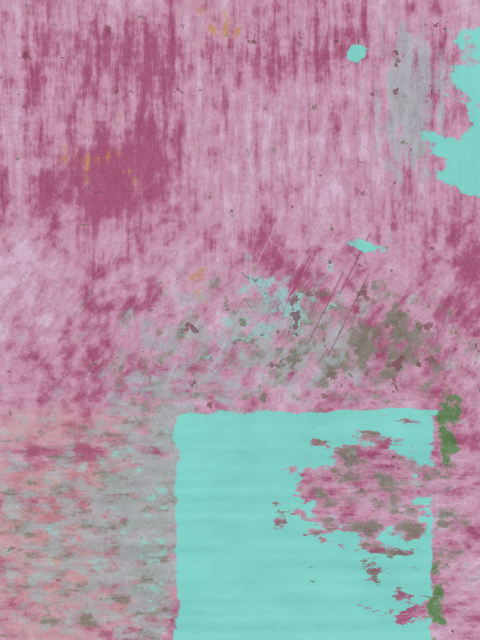
A WebGL 1 fragment shader for this texture:

```glsl
precision highp float;
uniform vec2 u_resolution;

const vec3 LILAC = vec3(0.80, 0.68, 0.77);
const vec3 ROSE = vec3(0.77, 0.58, 0.68);
const vec3 MAGENTA = vec3(0.65, 0.35, 0.48);
const vec3 SALMON = vec3(0.77, 0.58, 0.56);
const vec3 OLIVE = vec3(0.47, 0.46, 0.41);
const vec3 OCHRE = vec3(0.73, 0.52, 0.32);
const vec3 GREEN = vec3(0.27, 0.50, 0.25);
const vec3 MIST = vec3(0.65, 0.69, 0.70);
const vec3 AQUA = vec3(0.49, 0.83, 0.79);
const vec3 MAROON = vec3(0.47, 0.29, 0.34);

float hash(vec2 p) {
  return fract(sin(dot(p, vec2(127.1, 311.7))) * 43758.5);
}
float slope(vec2 cell, vec2 d) {
  float a = 6.2832 * hash(cell);
  return dot(vec2(cos(a), sin(a)), d);
}
float noise(vec2 p) {
  vec2 i = floor(p), f = fract(p), e = vec2(1.0, 0.0);
  vec2 u = f * f * (3.0 - 2.0 * f);
  float low = mix(slope(i, f), slope(i + e, f - e), u.x);
  float high = mix(slope(i + e.yx, f - e.yx), slope(i + 1.0, f - 1.0), u.x);
  return mix(low, high, u.y);
}
float fbm(vec2 p) {
  float sum = 0.0, amp = 1.0;
  for (int i = 0; i < 5; i++) {
    sum += amp * noise(p);
    p = p * 2.03 + 17.3;
    amp *= 0.58;
  }
  return sum;
}
vec2 turn(vec2 p, float a) {
  return vec2(cos(a) * p.x + sin(a) * p.y, cos(a) * p.y - sin(a) * p.x);
}

// Dragged paint: vertical above, slanted in the middle, horizontal below
float smear(vec2 p, float scale, float seed) {
  float y = p.y + 0.2 * noise(p * 6.0 + seed);
  float down = fbm(p * scale * vec2(2.2, 0.35) + seed);
  float slant = fbm(turn(p, -0.65) * scale * vec2(1.5, 0.8) + seed);
  float across = fbm(p * scale * vec2(0.8, 2.0) + seed);
  float drag = mix(across, mix(slant, down, smoothstep(0.58, 0.7, y)), smoothstep(0.3, 0.46, y));
  return 0.8 * drag + 0.5 * fbm(p * scale * 1.4 + seed + 5.0);
}
// Soft oval: center in xy, radii in zw
float spot(vec2 p, vec4 oval) {
  vec2 d = (p - oval.xy) / oval.zw;
  return exp(-dot(d, d));
}
float reveal(float field, float soft) {
  return smoothstep(-soft, soft, field);
}
float segment(vec2 p, vec2 a, vec2 d) {
  return length(p - a - d * clamp(dot(p - a, d) / dot(d, d), 0.0, 1.0));
}
float box(vec2 p, vec2 center, vec2 extent) {
  vec2 d = abs(p - center) - extent;
  return length(max(d, 0.0)) + min(max(d.x, d.y), 0.0);
}

vec3 pinkGround(vec2 p, float coarse, float fine) {
  float tone = 0.55 + 0.4 * coarse + 0.35 * fine + 0.3 * fbm(p * 5.0 + 3.0);
  tone -= 0.42 * spot(p, vec4(0.21, 0.74, 0.1, 0.13)) + 0.3 * spot(p, vec4(0.25, 0.91, 0.2, 0.06));
  tone -= 0.35 * spot(p, vec4(0.74, 0.55, 0.13, 0.13));
  tone += 0.35 * spot(p, vec4(0.02, 0.53, 0.1, 0.1)) + 0.2 * spot(p, vec4(0.48, 0.77, 0.13, 0.13));
  return mix(mix(MAGENTA, ROSE, smoothstep(0.15, 0.62, tone)), LILAC, smoothstep(0.58, 0.95, tone));
}

// Large slab with a torn right side, and ragged patches above
float aquaCover(vec2 p, float grain, float rough) {
  float block = 0.01 + 0.01 * rough - box(p, vec2(0.475, 0.165), vec2(0.19, 0.18));
  float torn = 1.5 * spot(p, vec4(0.58, 0.23, 0.13, 0.1)) + 0.9 * spot(p, vec4(0.66, 0.05, 0.1, 0.04));
  float slab = reveal(block, 0.003) * reveal(0.77 - torn - 0.65 * grain - 0.3 * rough, 0.1);
  float lip = 0.006 + 0.006 * rough - segment(p, vec2(0.42, 0.35), vec2(0.26, 0.006));
  float patches = 1.5 * spot(p, vec4(0.75, 0.8, 0.1, 0.17)) - 1.1 * spot(p, vec4(0.71, 0.82, 0.05, 0.035))
    - 1.1 * spot(p, vec4(0.73, 0.66, 0.07, 0.03)) + 1.3 * spot(p, vec4(0.555, 0.915, 0.025, 0.023))
    + 0.9 * spot(turn(p, -0.25), vec4(0.405, 0.735, 0.07, 0.017));
  return max(max(slab, reveal(lip, 0.002)), reveal(patches - 0.8 + 0.5 * rough + 0.25 * grain, 0.1));
}

void main() {
  vec2 p = gl_FragCoord.xy / u_resolution.y;
  float coarse = smear(p, 11.0, 2.0), fine = smear(p, 38.0, 9.0), scrape = smear(p, 24.0, 31.0);
  float rough = fbm(p * vec2(18.0, 26.0) + 40.0), chips = fbm(p * 38.0 + 70.0);
  float corner = spot(p, vec4(0.1, 0.15, 0.2, 0.24));
  float middle = spot(p, vec4(0.43, 0.47, 0.2, 0.13));
  float right = spot(p, vec4(0.62, 0.47, 0.15, 0.08));
  float torn = spot(p, vec4(0.6, 0.19, 0.17, 0.17));
  float edge = spot(p, vec4(0.25, 0.2, 0.08, 0.24));

  // Worn under-layers with ochre and green accents
  vec3 col = pinkGround(p, coarse, fine);
  col = mix(col, SALMON, 0.6 * reveal(corner - 0.55 + 0.5 * coarse, 0.4));
  float worn = 0.42 * corner + 0.5 * edge + 0.4 * middle + 0.45 * right + 0.55 * torn;
  col = mix(col, OLIVE, 0.85 * reveal(worn - 0.6 + 0.65 * scrape + 0.35 * fine, 0.25));
  float gold = 0.55 * spot(p, vec4(0.14, 0.75, 0.08, 0.12)) + 0.65 * spot(p, vec4(0.31, 0.53, 0.025, 0.1))
    + 0.6 * spot(p, vec4(0.34, 0.98, 0.1, 0.05)) + 0.25 * corner;
  col = mix(col, OCHRE, 0.75 * reveal(gold - 0.76 + 0.5 * (rough + fine), 0.2));
  float leaf = 1.1 * spot(p, vec4(0.7, 0.33, 0.03, 0.09)) + 1.1 * spot(p, vec4(0.68, 0.06, 0.025, 0.1));
  col = mix(col, GREEN, 0.75 * reveal(leaf + 0.4 * middle + 0.3 * corner - 0.9 + 0.65 * chips, 0.2));

  // Misty veil, aqua flecks and small chips
  float veil = 0.55 * (middle + corner) + 0.9 * spot(p, vec4(0.64, 0.84, 0.06, 0.13)) + 0.5 * edge + 0.25 * torn;
  col = mix(col, MIST, 0.8 * reveal(veil - 0.52 + 0.6 * smear(p, 30.0, 57.0), 0.22));
  float flecks = 0.4 * spot(p, vec4(0.42, 0.53, 0.11, 0.08)) + 0.35 * (middle + corner + edge);
  col = mix(col, mix(AQUA, MIST, 0.4), 0.85 * reveal(flecks - 0.78 + 0.4 * (rough + fine + chips), 0.16));
  float chipped = 0.3 * (middle + right) + 0.12 * smoothstep(0.6, 1.0, p.y) + chips - 0.72;
  col = mix(col, mix(MAROON, OLIVE, reveal(noise(p * 12.0), 0.2)), 0.7 * reveal(chipped, 0.1));

  // Slanted scratches
  for (int i = 0; i < 14; i++) {
    float k = float(i);
    vec2 start = vec2(0.14 + 0.42 * hash(vec2(k, 1.0)), 0.37 + 0.22 * hash(vec2(k, 2.0)));
    float d = segment(p, start, vec2(0.5, 1.0) * (0.03 + 0.1 * hash(vec2(k, 3.0))));
    vec3 ink = mix(MAROON, LILAC, step(0.25, hash(vec2(k, 4.0))));
    col = mix(col, ink, 0.4 * reveal(0.0012 - d + 0.001 * fine, 0.0012));
  }
  // Opaque aqua, faint ridges and surface tooth
  float aqua = aquaCover(p, scrape, rough);
  col = mix(col, AQUA + 0.02 * coarse, 0.95 * aqua);
  col += 0.035 * noise(p * vec2(3.0, 75.0)) * (1.0 - smoothstep(0.3, 0.45, p.y));
  col += (1.0 - 0.8 * aqua) * (0.04 * noise(p * 210.0) + 0.04 * fine);
  gl_FragColor = vec4(clamp(col, 0.0, 1.0), 1.0);
}
```
